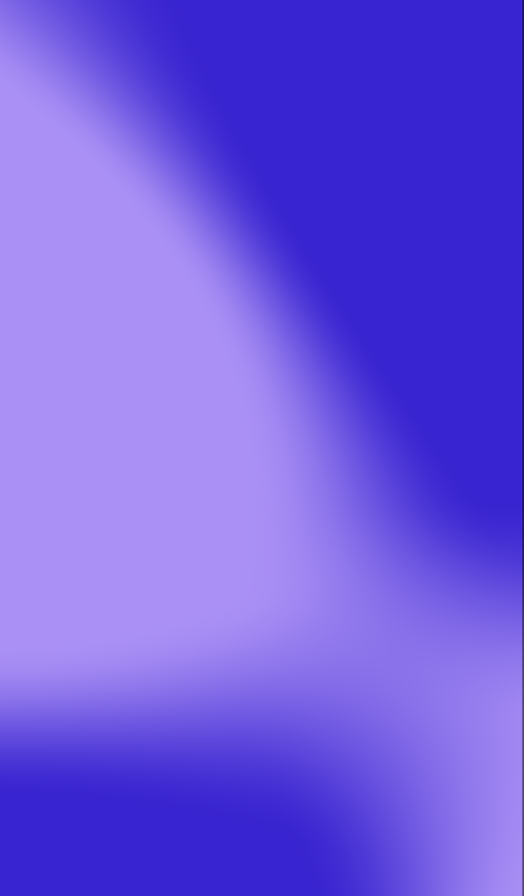
This background is drawn by a Shadertoy shader. Its source:

```glsl
// Soft two-tone backdrop: a lavender field shaded by two blurred indigo masses,
// one falling from the upper right along a curved diagonal, one rising from the
// lower left. Edge blur varies in space; a thin dark rim closes the right side.

// Soft step from 0 to 1, centred on zero, with the given half width.
float softEdge(float distance, float blur) {
    return smoothstep(-blur, blur, distance);
}

// Upper-right mass: a curved diagonal side and a soft lower limit.
float upperShade(vec2 p) {
    float curve = 0.033 + p.y - 0.59 * p.y * p.y;
    float slope = 1.0 - 1.18 * p.y;
    float side = (p.x - curve) / sqrt(1.0 + slope * slope);
    float pinch = p.y - 0.28;
    float blur = 0.07 + 0.7 * pinch * pinch;
    return softEdge(side, blur) * softEdge(0.68 - p.y, 0.13);
}

// Lower-left mass: its top edge blurs towards the right, its corner is round.
float lowerShade(vec2 p) {
    float spread = p.x * p.x;
    float top = softEdge(p.y - 0.807 + 0.15 * spread, 0.087 + 0.6 * spread);
    float height = 1.0 - p.y;
    float side = smoothstep(0.345 - 0.45 * height, 0.6 + 0.4 * height, p.x);
    return top * (1.0 - side);
}

void mainImage(out vec4 fragColor, in vec2 fragCoord) {
    // Units of canvas height, measured downwards from the top left.
    vec2 p = fragCoord / iResolution.y;
    p.y = 1.0 - p.y;

    vec3 indigo = vec3(0.22, 0.14, 0.815);
    vec3 lavender = vec3(0.665, 0.565, 0.96);

    float light = (1.0 - upperShade(p)) * (1.0 - lowerShade(p));
    vec3 color = mix(indigo, lavender, light);

    // Thin dark rim along the right side
    float rim = smoothstep(0.9955, 0.998, fragCoord.x / iResolution.x);
    color *= 1.0 - 0.5 * rim;

    fragColor = vec4(color, 1.0);
}
```
